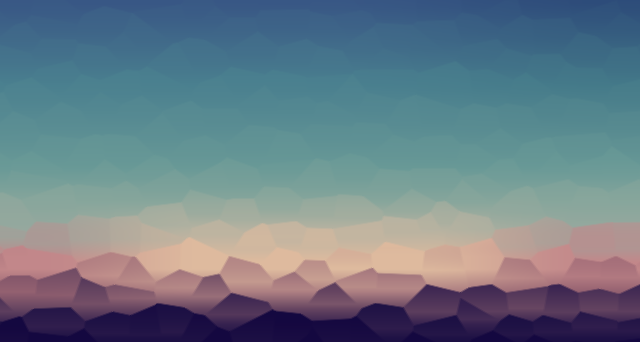
Reproduce this background procedurally as a WebGL 1 fragment shader.

```glsl
precision highp float;
// Dusk sky over hazy dark hills, faceted into irregular cells.
uniform vec2 u_resolution;

const vec2 CELLS = vec2(9.0, 11.5); // cells per canvas height, across and up

vec2 hash2(vec2 id) {
  return fract(sin(vec2(dot(id, vec2(127.1, 311.7)),
                        dot(id, vec2(269.5, 183.3)))) * 4375.85);
}

float ramp(float from, float to, float v) {
  return clamp((v - from) / (to - from), 0.0, 1.0);
}

// Smooth dusk colours; x and y both run from 0 to 1
vec3 dusk(vec2 uv) {
  float y = uv.y;
  float side = smoothstep(0.17, 0.43, abs(uv.x - 0.49));

  // Ground haze and warm horizon, rosier towards the sides
  vec3 glow = mix(vec3(0.87, 0.73, 0.62), vec3(0.76, 0.53, 0.54), side);
  vec3 haze = mix(vec3(0.68, 0.50, 0.51), vec3(0.58, 0.38, 0.44), side);
  vec3 mist = mix(vec3(0.72, 0.70, 0.63), vec3(0.59, 0.66, 0.62), side);
  vec3 col = mix(vec3(0.08, 0.03, 0.25), vec3(0.12, 0.07, 0.27), ramp(0.0, 0.04, y));
  col = mix(col, vec3(0.21, 0.13, 0.31), ramp(0.04, 0.08, y));
  col = mix(col, vec3(0.40, 0.27, 0.38), ramp(0.08, 0.125, y));
  col = mix(col, haze, ramp(0.125, 0.175, y));
  col = mix(col, glow, ramp(0.175, 0.24, y));

  // Mist rising into teal and blue
  col = mix(col, mist, ramp(0.26, 0.345, y));
  col = mix(col, vec3(0.53, 0.65, 0.61), ramp(0.345, 0.42, y));
  col = mix(col, vec3(0.41, 0.60, 0.59), ramp(0.42, 0.52, y));
  col = mix(col, vec3(0.29, 0.50, 0.56), ramp(0.52, 0.76, y));
  col = mix(col, vec3(0.22, 0.34, 0.52), ramp(0.76, 1.0, y));
  return col - 0.045 * smoothstep(0.5, 1.0, uv.x) * ramp(0.5, 1.0, y);
}

// Each cell looks lower at its crest and melts into the haze at its foot
vec3 facet(vec2 p, vec2 centre) {
  float crest = mix(1.4, 0.5, smoothstep(0.18, 0.45, p.y));
  float drop = max(0.0, p.y - centre.y + 0.01) - 0.02;
  float x = mix(p.x, centre.x, 0.4) * u_resolution.y / u_resolution.x;
  return dusk(vec2(x, p.y - crest * drop));
}

void main() {
  vec2 p = gl_FragCoord.xy / u_resolution.y;
  vec2 g = p * CELLS;

  // Nearest two cell centres
  vec2 first = vec2(0.0), second = vec2(0.0);
  float d1 = 1e3, d2 = 1e3;
  for (int j = -1; j <= 1; j++) {
    for (int i = -1; i <= 1; i++) {
      vec2 id = floor(g) + vec2(float(i), float(j));
      vec2 centre = id + 0.03 + 0.94 * hash2(id);
      float d = dot(g - centre, g - centre);
      if (d < d1) {
        d2 = d1;
        second = first;
        d1 = d;
        first = centre;
      } else if (d < d2) {
        d2 = d;
        second = centre;
      }
    }
  }

  // Smooth the border between the two cells
  float border = (d2 - d1) / (2.0 * max(distance(first, second), 1e-3));
  float cover = 0.5 + 0.5 * smoothstep(0.0, CELLS.y / u_resolution.y, border);
  vec3 inside = facet(p, first / CELLS);
  vec3 beside = facet(p, second / CELLS);
  gl_FragColor = vec4(mix(beside, inside, cover), 1.0);
}
```
